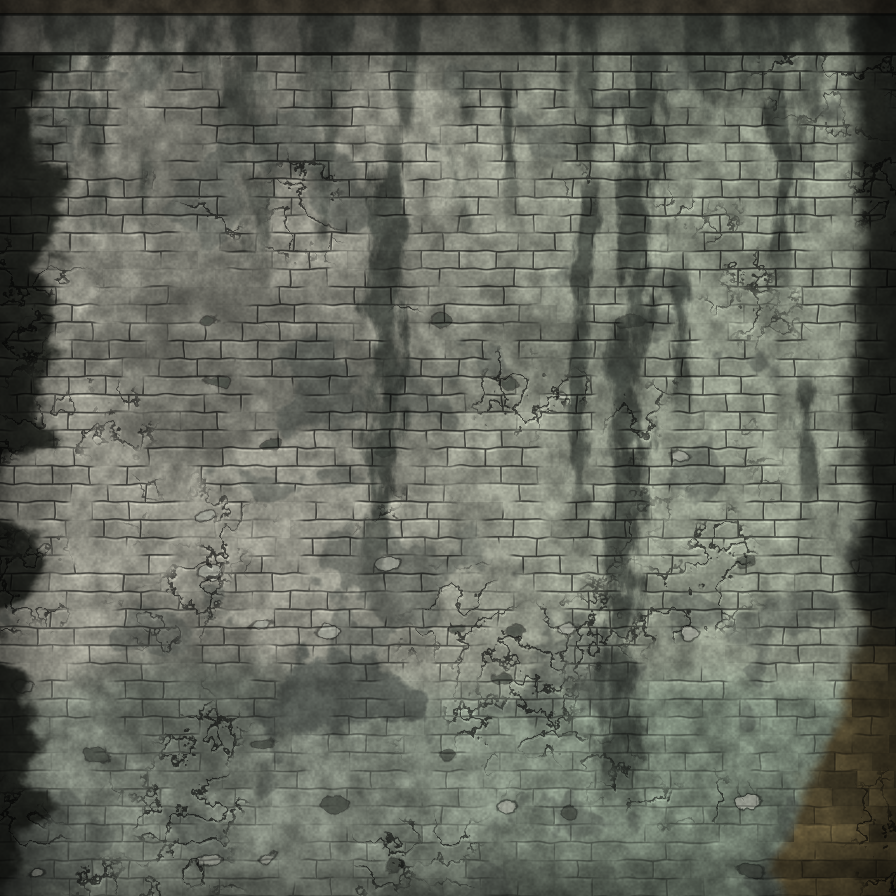
Write a WebGL 2 fragment shader that draws this texture.

```glsl
#version 300 es
precision highp float;

#define COLS 24.0
#define ROWS 50.0
#define JOINT_HALF 0.0009
#define LEDGE_Y 0.94
#define CAP_Y 0.984
#define CHIP_GRID 15.0
#define CHIP_CHANCE 0.22
#define STREAK_DEPTH 0.74
#define SOOT vec3(0.12, 0.13, 0.11)
#define STONE vec3(0.43, 0.44, 0.41)
#define PALE vec3(0.58, 0.59, 0.55)
#define OCHRE vec3(0.33, 0.28, 0.17)

uniform vec2 u_resolution;
out vec4 outColor;

// Main water stains: x, upper end, lower end, half width
const vec4 STREAKS[8] = vec4[8](
  vec4(0.425, 0.86, 0.33, 0.020), vec4(0.703, 0.95, 0.07, 0.025),
  vec4(0.652, 0.82, 0.39, 0.012), vec4(0.565, 0.93, 0.74, 0.007),
  vec4(0.862, 0.94, 0.64, 0.013), vec4(0.760, 0.72, 0.50, 0.011),
  vec4(0.905, 0.60, 0.39, 0.011), vec4(0.245, 0.94, 0.80, 0.014));

float hash(vec2 p) {
  vec3 q = fract(p.xyx * 0.1031);
  q += dot(q, q.yzx + 33.33);
  return fract((q.x + q.y) * q.z);
}

float noise(vec2 p) {
  vec2 i = floor(p), f = fract(p);
  f = f * f * (3.0 - 2.0 * f);
  return mix(mix(hash(i), hash(i + vec2(1, 0)), f.x),
             mix(hash(i + vec2(0, 1)), hash(i + 1.0), f.x), f.y);
}

float fbm(vec2 p) {
  float sum = 0.0, amp = 0.5;
  for (int i = 0; i < 5; i++) {
    sum += amp * noise(p);
    p = mat2(1.6, 1.2, -1.2, 1.6) * p + 7.3;
    amp *= 0.5;
  }
  return sum;
}

float blot(vec2 p, vec2 centre, vec2 radius) {
  return smoothstep(0.0, 0.3, 1.0 - length((p - centre) / radius) + 1.8 * (fbm(p * 28.0) - 0.5));
}

float stroke(float d, float halfWidth) {
  float soft = 0.7 / u_resolution.y;
  return 1.0 - smoothstep(halfWidth - soft, halfWidth + soft, abs(d));
}

// Some odd joints are filled in, leaving double-length bricks
float hasJoint(vec2 cell) {
  return mod(cell.x, 2.0) > 0.5 && hash(cell + 19.0) < 0.45 ? 0.0 : 1.0;
}

vec2 brickSpace(vec2 p) {
  vec2 q = p * vec2(COLS, ROWS);
  float row = floor(q.y);
  q.x += 0.5 * mod(row, 2.0) + 0.25 * hash(vec2(row, 4.0));
  return q;
}

// Mortar joints and curling paint cracks
float relief(vec2 p) {
  vec2 w = p + 0.0025 * (vec2(noise(p * 70.0), noise(p * 70.0 + 31.0)) - 0.5);
  vec2 q = brickSpace(w), cell = floor(q), f = fract(q);
  float bed = stroke(min(f.y, 1.0 - f.y) / ROWS, JOINT_HALF);
  float head = max(stroke(f.x / COLS, JOINT_HALF) * hasJoint(cell),
                   stroke((1.0 - f.x) / COLS, JOINT_HALF) * hasJoint(cell + vec2(1, 0)));
  float wear = smoothstep(0.22, 0.62, noise(p * 34.0 + 5.0)) * mix(0.5, 1.0, smoothstep(0.1, 0.4, p.y));
  float crack = 1.0 - smoothstep(0.008, 0.035, abs(fbm(p * 42.0) - 0.5));
  crack *= smoothstep(0.53, 0.68, fbm(p * 9.0 + 3.0));
  return max(max(bed, head) * wear, crack) * step(p.y, LEDGE_Y);
}

float streaks(vec2 p) {
  float ragged = 2.4 * (fbm(p * vec2(75, 32)) - 0.48), stain = 0.0;
  for (int i = 0; i < 8; i++) {
    vec4 s = STREAKS[i];
    float drift = 0.025 * (p.y - 0.5) + 0.018 * (noise(vec2(p.y * 9.0, s.x * 50.0)) - 0.5);
    float across = 1.0 - abs(p.x - s.x - drift) / s.w;
    float span = smoothstep(s.z - 0.03, s.z + 0.12, p.y) * (1.0 - smoothstep(s.y - 0.05, s.y + 0.01, p.y));
    stain = max(stain, smoothstep(-0.2, 0.65, across + ragged) * span * smoothstep(-2.0, -0.4, across));
  }
  // Short drips below the ledge
  float drip = noise(vec2(p.x * 44.0, p.y * 4.0)) + 1.7 * (p.y - LEDGE_Y) + 0.3 * ragged;
  return max(stain, 0.8 * smoothstep(0.42, 0.8, drip));
}

void main() {
  vec2 p = gl_FragCoord.xy / u_resolution;
  float broad = fbm(p * 5.0), fine = fbm(p * 55.0);

  // Weathered paint, warm on the left and green on the right
  vec3 col = mix(STONE, PALE, smoothstep(0.25, 0.7, broad + 0.25 * (fine - 0.5)));
  col *= mix(vec3(1.01, 0.99, 0.98), vec3(0.99, 1.02, 0.98), smoothstep(0.3, 0.8, p.x));
  col *= mix(vec3(0.87, 0.92, 0.91), vec3(1.0), smoothstep(0.21, 0.28, p.y + 0.08 * (broad - 0.5)));
  vec2 cell = floor(brickSpace(p));
  cell.x -= 1.0 - hasJoint(cell);
  if (p.y < LEDGE_Y) col *= 0.94 + 0.12 * hash(cell);
  col *= 0.74 + 0.5 * fine;

  // Bare patches
  float bare = max(blot(p, vec2(0.385, 0.22), vec2(0.085, 0.06)),
                   0.75 * blot(p, vec2(0.36, 0.57), vec2(0.05, 0.06)));
  bare = max(bare, 0.6 * smoothstep(0.61, 0.66, fbm(p * 13.0 + 11.0)));
  col = mix(col, vec3(0.29, 0.31, 0.29) * (0.75 + 0.5 * fine), bare * 0.8);

  // Scattered chips, pale or dark, with a shaded rim
  vec2 g = p * CHIP_GRID, id = floor(g);
  vec2 off = fract(g) - 0.5 - 0.3 * (vec2(hash(id + 2.0), hash(id + 6.0)) - 0.5);
  float chip = length(off * vec2(1.0, 1.7)) - 0.16 + 0.4 * (fine - 0.5);
  float present = step(hash(id + 9.0), CHIP_CHANCE) * step(p.y, 0.72) * step(length(off), 0.35);
  vec3 chipColor = hash(id + 13.0) < 0.4 ? PALE * 1.08 : vec3(0.27, 0.29, 0.26);
  col *= 1.0 - 0.4 * present * (1.0 - smoothstep(0.0, 0.05, abs(chip)));
  col = mix(col, chipColor, 0.8 * present * (1.0 - smoothstep(-0.04, 0.0, chip)));

  // Ochre corner and soot along both sides
  float edgeNoise = 0.07 * (fbm(p * vec2(24, 30) + 2.0) - 0.5);
  float rightEdge = 0.955 - 0.085 * (1.0 - smoothstep(0.02, 0.3, p.y));
  float right = smoothstep(-0.012, 0.014, p.x - rightEdge + edgeNoise * 0.6);
  vec3 sideColor = mix(OCHRE * (0.7 + 0.5 * hash(cell)), SOOT, smoothstep(0.2, 0.36, p.y + edgeNoise));
  col = mix(col, sideColor * (0.7 + 0.6 * fine), right * 0.88);
  float gap = max(1.0 - smoothstep(0.02, 0.05, abs(p.y - 0.455)), 1.0 - smoothstep(0.02, 0.05, abs(p.y - 0.29)));
  float leftEdge = mix(0.043, -0.01, gap) * smoothstep(0.0, 0.12, p.y);
  float left = 1.0 - smoothstep(-0.008, 0.018, p.x - leftEdge + edgeNoise * 1.3);
  col = mix(col, SOOT * (0.7 + 0.6 * fine), left * 0.9 * step(p.y, LEDGE_Y));

  // Water stains, then joints with a lit lower lip
  col = mix(col, vec3(0.19, 0.21, 0.19) * (0.6 + 0.8 * fine), streaks(p) * STREAK_DEPTH);
  float groove = relief(p), lip = relief(p + vec2(-0.001, 0.0025));
  col *= 1.0 + 0.17 * lip * (1.0 - groove);
  col = mix(col, col * 0.42, groove);

  // Ledge and brown cap
  col *= mix(1.0, 0.86, step(LEDGE_Y, p.y));
  col = mix(col, vec3(0.27, 0.24, 0.19) * (0.6 + 0.8 * fine), 0.8 * step(CAP_Y, p.y));
  float ledgeLine = max(stroke(p.y - LEDGE_Y, 0.0018), 0.8 * stroke(p.y - CAP_Y, 0.0015));
  col = mix(col, SOOT * 0.5, ledgeLine * 0.9);

  // Grain and darkened borders
  col *= 0.93 + 0.14 * noise(p * 380.0);
  vec2 border = smoothstep(vec2(-0.02), vec2(0.09), min(p, 1.0 - p));
  col *= mix(0.55, 1.0, border.x) * mix(0.65, 1.0, border.y);
  outColor = vec4(col, 1.0);
}
```
